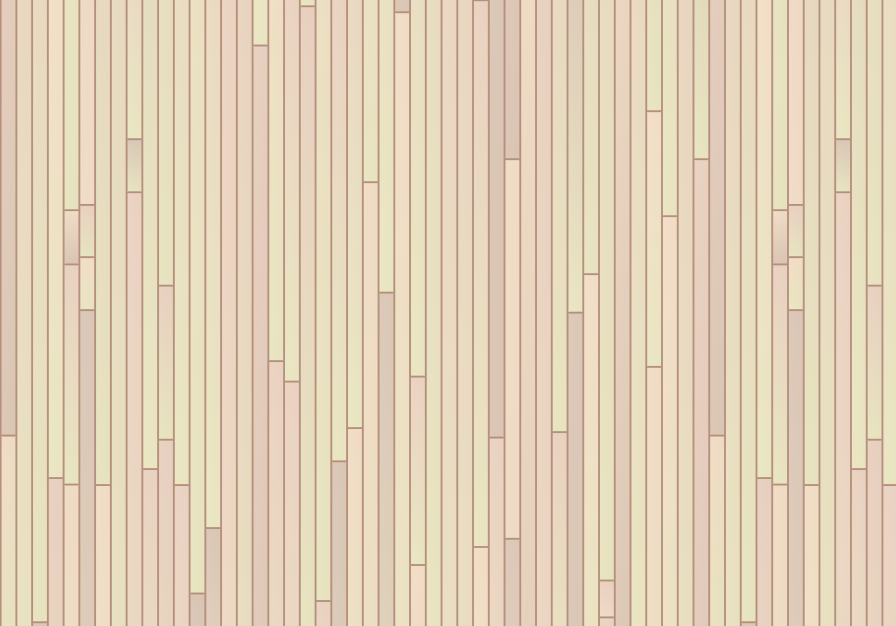
This pattern is drawn by a WebGL 1 fragment shader. Its source:

```glsl
precision highp float;
// Narrow upright wooden strips with scattered butt joints and softly fading tones.
uniform vec2 u_resolution;

float hash(vec2 p) {
  return fract(sin(dot(p, vec2(12.99, 78.23))) * 4375.85);
}

// Tone at the upper end of a plank: mostly pink, some peach, a few grey.
vec3 topTone(float pick) {
  vec3 tone = mix(vec3(0.92, 0.825, 0.76), vec3(0.95, 0.87, 0.78), step(0.55, pick));
  return mix(tone, vec3(0.86, 0.785, 0.72), step(0.83, pick));
}

// Tone at the lower end: mostly yellow, some peach, a few grey.
vec3 bottomTone(float pick) {
  vec3 tone = mix(vec3(0.915, 0.9, 0.76), vec3(0.945, 0.865, 0.78), step(0.8, pick));
  return mix(tone, vec3(0.86, 0.775, 0.71), step(0.93, pick));
}

// Antialiased coverage of a seam at the given distance from its centre.
float seam(float distanceToSeam, float pixel) {
  return clamp((0.06 - distanceToSeam) / pixel + 0.5, 0.0, 1.0);
}

void main() {
  // One unit is one strip width
  float pixel = 56.9 / u_resolution.x;
  vec2 p = gl_FragCoord.xy * pixel - vec2(0.04, 0.0);
  float across = fract(p.x);
  float column = mod(floor(p.x), 45.0);

  // Nearest joints above and below, wrapping along a long column
  float period = 130.0;
  float above = period;
  float below = period;
  float plank = 0.0;
  for (int i = 0; i < 3; i++) {
    float id = float(i);
    float joint = period * hash(vec2(column + 3.0, id * 7.0 + 1.0));
    float rise = mod(joint - p.y, period);
    if (rise < above) {
      above = rise;
      plank = id;
    }
    below = min(below, mod(p.y - joint, period));
  }

  // Each plank fades from its upper tone to its lower tone
  float fade = above / (above + below);
  vec3 upper = topTone(hash(vec2(column + 11.0, plank + 31.0)));
  vec3 lower = bottomTone(hash(vec2(column + 23.0, plank + 57.0)));
  vec3 color = mix(upper, lower, fade);

  // Slight sheen across the strip and variation between planks
  color *= 0.995 + 0.012 * (0.5 - across);
  color += 0.012 * (hash(vec2(column, plank + 83.0)) - 0.5);

  // Dark seams between strips and at the joints
  float sides = seam(min(across, 1.0 - across), pixel);
  float ends = seam(min(above, below), pixel);
  color = mix(color, vec3(0.71, 0.57, 0.49), max(sides, ends));

  gl_FragColor = vec4(color, 1.0);
}
```
